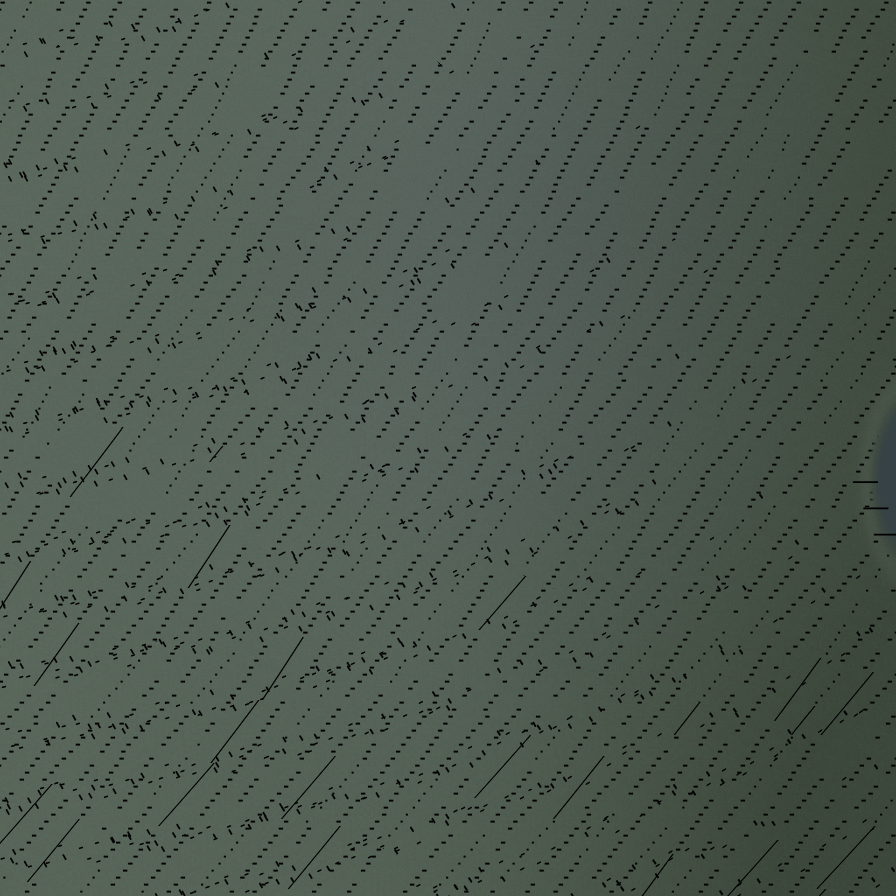
Write a WebGL 1 fragment shader that draws this texture.

```glsl
precision highp float;
uniform vec2 u_resolution;

const float GRID = 512.0;           // lattice the dashes sit on
const float CHAIN_GAP = 0.033;      // horizontal distance between chains
const float ROW_GAP = 4.0 / GRID;   // vertical distance between dashes
const float PARTS = 14.0;           // straight runs per chain
const float BAND_GAP = 0.070;       // distance between crossing bands
const float TICK_CELL = 0.019;

const vec3 SAGE = vec3(0.355, 0.405, 0.360);
const vec3 SLATE = vec3(0.337, 0.385, 0.362);
const vec3 DEEP_GREEN = vec3(0.235, 0.282, 0.232);
const vec3 KNOB_BLUE = vec3(0.21, 0.26, 0.27);

float hash(vec2 p) {
  return fract(sin(dot(p, vec2(127.1, 311.7))) * 4375.85);
}

float cover(float dist, float pixel) {
  return clamp(0.5 - dist / pixel, 0.0, 1.0);
}

float boxCover(vec2 d, vec2 halfSize, float pixel) {
  vec2 e = abs(d) - halfSize;
  return cover(e.x, pixel) * cover(e.y, pixel);
}

float segmentDistance(vec2 p, vec2 halfAxis) {
  float t = clamp(dot(p, halfAxis) / dot(halfAxis, halfAxis), -1.0, 1.0);
  return length(p - halfAxis * t);
}

vec2 snap(vec2 p) {
  return (floor(p * GRID) + 0.5) / GRID;
}

// Chains lean further over towards the bottom.
float lean(float y) {
  return 0.48 * y - 0.16 * (1.0 - y) * (1.0 - y);
}

// Each run of a chain is shifted and tilted by its own amount.
float chainX(float column, float y, float run) {
  float part = floor(run);
  float shift = (hash(vec2(part, column + 21.0)) - 0.5) * 0.006;
  float tilt = (hash(vec2(part + 13.0, column)) - 0.35) * 0.020;
  return (column + 0.5) * CHAIN_GAP + lean(y) + shift + tilt * (run - part - 0.5);
}

// Dashes climbing in broken runs, a few joined into thin strokes low down.
float chains(vec2 p, float pixel) {
  float column = floor((p.x - lean(p.y)) / CHAIN_GAP);
  float offset = hash(vec2(column, 3.0));
  float row = floor(p.y / ROW_GAP);
  float y = (row + 0.5) * ROW_GAP;
  float run = y * PARTS + offset * 7.0;
  float part = floor(run);
  float kind = hash(vec2(column, part + 40.0));
  float low = 1.0 - smoothstep(0.05, 0.60, p.y);
  if (kind < 0.17 * low) {
    float strokeX = chainX(column, p.y, part + clamp(run - part + (p.y - y) * PARTS, 0.0, 0.99));
    return cover(abs(p.x - strokeX) * 0.85 - 0.0007, pixel);
  }
  float kept = step(0.10, hash(vec2(column, row))) * step(kind, 0.95);
  kept *= step(run - part, 0.93);
  float small = step(0.78, hash(vec2(part, column + 9.0)));
  vec2 center = snap(vec2(chainX(column, y, run), y));
  vec2 halfSize = vec2(mix(1.25, 0.6, small), 0.55) / GRID;
  return kept * boxCover(p - center, halfSize, pixel);
}

// Scattered ticks along gently rising bands, densest at the lower left.
float ticks(vec2 p, float pixel) {
  float v = p.y - 0.12 * p.x - 0.22 * p.x * p.x;
  vec2 cell = floor(vec2(p.x / TICK_CELL, v / BAND_GAP));
  vec2 local = vec2(p.x, v) - (cell + 0.5) * vec2(TICK_CELL, BAND_GAP);
  float density = 1.0 - smoothstep(0.25, 1.35, p.x * 0.9 + p.y * 0.75);
  float ink = 0.0;
  for (int i = 0; i < 3; i++) {
    vec2 seed = cell + float(i) * vec2(17.0, 29.0);
    vec2 jitter = vec2(hash(seed), hash(seed + 5.3)) - 0.5;
    float tilted = step(0.55, hash(seed + 8.1));
    vec2 axis = mix(vec2(0.0014, 0.0002), vec2(0.0013, -0.0025), tilted);
    float d = segmentDistance(local - jitter * vec2(0.013, 0.026), axis);
    float present = step(hash(seed + 2.7), density * 0.85);
    ink = max(ink, present * cover(d - 0.0009, pixel));
  }
  return ink;
}

vec3 surface(vec2 p) {
  float blotch = sin(p.x * 9.0 + 2.0 * sin(p.y * 5.0)) * sin(p.y * 7.0 + p.x * 3.0);
  vec2 fromCool = p - vec2(0.68, 0.72);
  vec3 color = mix(SAGE, SLATE, exp(-7.0 * dot(fromCool, fromCool)));
  color += 0.004 * blotch;
  float shade = smoothstep(0.42, 1.15, p.x + 0.08 * (0.5 - p.y));
  shade += 0.30 * (0.3 + 0.7 * p.x) * (1.0 - smoothstep(0.0, 0.55, p.y));
  color = mix(color, DEEP_GREEN, clamp(shade, 0.0, 1.0));
  return color + 0.014 * (hash(floor(p * GRID)) - 0.5);
}

void main() {
  vec2 p = gl_FragCoord.xy / u_resolution;
  float pixel = 1.0 / min(u_resolution.x, u_resolution.y);
  vec3 color = surface(p);

  // Rounded knob cut off by the right edge, with a pale rim.
  float knob = length((p - vec2(1.015, 0.465)) / vec2(0.046, 0.100));
  color += 0.03 * exp(-30.0 * (knob - 1.05) * (knob - 1.05));
  color = mix(color, KNOB_BLUE, 1.0 - smoothstep(0.65, 1.0, knob));

  float ink = max(chains(p, pixel), ticks(p, pixel)) * smoothstep(0.85, 1.05, knob);
  for (int i = 0; i < 3; i++) {
    vec2 center = snap(vec2(0.965 + 0.012 * float(i), 0.462 - 0.029 * float(i)));
    ink = max(ink, boxCover(p - center, vec2(0.014, 0.001), pixel));
  }
  gl_FragColor = vec4(mix(color, vec3(0.0), ink), 1.0);
}
```
